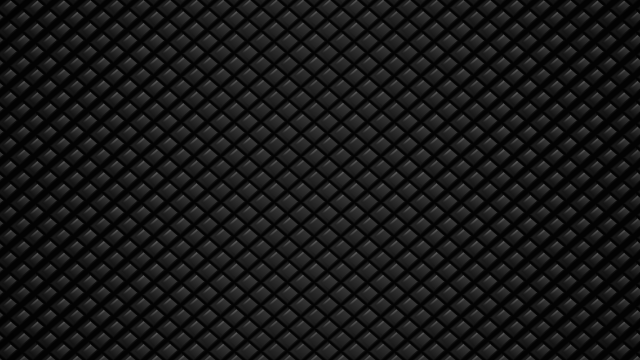
Write a Shadertoy shader that draws this pattern.

```glsl
float hash(vec2 p) {
    return fract(sin(dot(p, vec2(127.1, 311.7))) * 43758.5453);
}

float boxDistance(vec2 p, vec2 halfSize) {
    vec2 d = abs(p) - halfSize;
    return length(max(d, 0.0)) + min(max(d.x, d.y), 0.0);
}

void mainImage(out vec4 fragColor, in vec2 fragCoord) {
    vec2 uv = fragCoord / iResolution.xy;
    vec2 grid = (uv - vec2(0.491, 0.502)) * vec2(24.0, 15.7);

    // Diagonal lattice: local.x points up-right, local.y up-left
    vec2 diagonal = vec2(grid.x + grid.y, grid.y - grid.x);
    vec2 cell = round(diagonal);
    vec2 local = diagonal - cell;
    float blur = 24.0 / iResolution.x;

    // Studs turn away from the viewer toward the left and right
    float cellX = (cell.x - cell.y) / 48.0;
    float turn = smoothstep(0.0, 0.55, abs(cellX));

    // Soft sloping sides, brightest on the lower left flank
    float studDistance = boxDistance(local, vec2(0.47, mix(0.46, 0.37, turn)));
    float slope = smoothstep(0.02, -0.13, studDistance);
    float sideLight = mix(0.10, 0.075, turn) * (1.0 + 0.6 * local.y - 0.2 * local.x);
    float shade = 0.012 + slope * max(sideLight, 0.0);

    // Flat top, brighter toward its upper right end
    vec2 topHalf = vec2(0.32, mix(0.31, 0.21, turn));
    vec2 topLocal = local - vec2(0.09, -0.04);
    float topMask = smoothstep(blur, -blur, boxDistance(topLocal, topHalf));
    float along = clamp(topLocal.x / topHalf.x * 0.5 + 0.5, 0.0, 1.0);
    float topShade = mix(mix(0.12, 0.08, turn), mix(0.19, 0.25, turn), along);

    // Glint on the upper left rim
    float rim = smoothstep(0.10, 0.0, abs(topLocal.y - topHalf.y + 0.05));
    topShade += 0.12 * rim * smoothstep(0.0, 0.6, along);
    topShade *= 0.94 + 0.12 * hash(cell);
    shade = mix(shade, topShade, topMask);

    // Light fades away from the centre
    vec2 fromCentre = uv - 0.5;
    shade *= 1.06 - 0.9 * fromCentre.x * fromCentre.x - 0.2 * fromCentre.y * fromCentre.y;

    fragColor = vec4(vec3(shade), 1.0);
}
```
